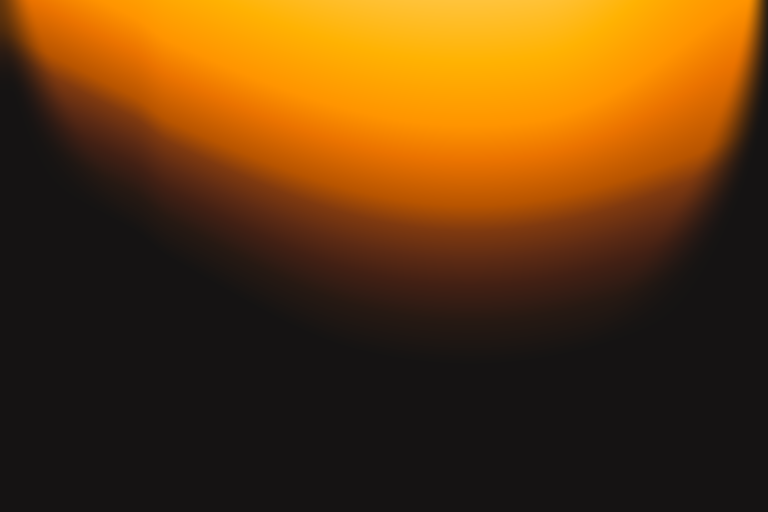
Give the GLSL for this background, as a Shadertoy shader.

```glsl
// Blurred amber glow hanging from the top edge, fading into near-black.

// Lengths are in canvas heights; depth is measured down from the top.
const float ASPECT = 1.5;
const vec2  CREST = vec2(0.918, 0.402);      // lowest point of the deep orange band
const float BOW_HEIGHT = 0.293;              // how strongly the band bends upward
const float BOW_WIDTH = 0.488;
const vec3  LEFT_RIM = vec3(0.029, 0.18, 0.46);    // quadratic in depth
const vec3  RIGHT_RIM = vec3(1.484, -0.06, -0.51);
const vec2  RIM_SOFTNESS = vec2(0.035, 0.025);     // left, right
const float RIM_SPREAD = 0.10;               // extra blur gained with depth
const float SPILL = 0.40;                    // light leaking past the left rim
const vec3  NIGHT = vec3(0.082, 0.076, 0.076);

// Glow colours from hottest to coolest: rgb, then distance below the band
const int STOP_COUNT = 10;
const vec4 STOPS[STOP_COUNT] = vec4[](
    vec4(1.00, 0.765, 0.23, -0.400),
    vec4(1.00, 0.700, 0.01, -0.283),
    vec4(1.00, 0.580, 0.00, -0.156),
    vec4(0.92, 0.450, 0.00, -0.088),
    vec4(0.72, 0.330, 0.00,  0.000),
    vec4(0.50, 0.225, 0.06,  0.049),
    vec4(0.36, 0.165, 0.08,  0.107),
    vec4(0.26, 0.125, 0.08,  0.156),
    vec4(0.15, 0.098, 0.075, 0.225),
    vec4(NIGHT, 0.310));

vec3 glowColor(float s) {
    vec3 color = STOPS[0].rgb;
    for (int i = 1; i < STOP_COUNT; i++) {
        float t = (s - STOPS[i - 1].w) / (STOPS[i].w - STOPS[i - 1].w);
        color = mix(color, STOPS[i].rgb, clamp(t, 0.0, 1.0));
    }
    return color;
}

// Signed depth below the bowed deep orange band
float bandDistance(vec2 p) {
    float dx = (p.x - CREST.x) / BOW_WIDTH;
    float band = CREST.y - BOW_HEIGHT * (sqrt(1.0 + dx * dx) - 1.0);
    band -= 0.015 * (1.0 - smoothstep(0.26, 0.33, p.x));   // faint left fold
    float s = p.y - band;
    // Cooler highlights on the right, a tighter fade on the left
    float hot = 1.0 - 0.4 * smoothstep(1.05, 1.47, p.x);
    float cool = mix(1.2, 1.0, smoothstep(0.2, 0.7, p.x));
    return s * (s < 0.0 ? hot : cool);
}

float rimPosition(vec3 rim, float depth) {
    return rim.x + depth * (rim.y + depth * rim.z);
}

void mainImage(out vec4 fragColor, in vec2 fragCoord) {
    vec2 uv = fragCoord / iResolution.xy;
    vec2 p = vec2(uv.x * ASPECT, 1.0 - uv.y);

    // Soft curved sides of the glow
    vec2 blur = RIM_SOFTNESS + RIM_SPREAD * p.y;
    float left = smoothstep(-blur.x, blur.x, p.x - rimPosition(LEFT_RIM, p.y));
    float right = smoothstep(-blur.y, blur.y, rimPosition(RIGHT_RIM, p.y) - p.x);
    float spill = SPILL * (1.0 - smoothstep(0.02, 0.19, p.y));
    float mask = mix(spill, 1.0, left) * right;

    fragColor = vec4(mix(NIGHT, glowColor(bandDistance(p)), mask), 1.0);
}
```
